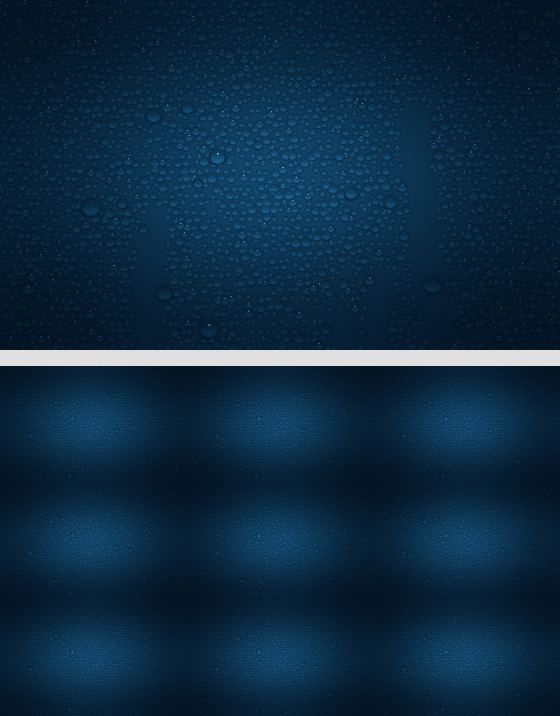
Top: one tile. Bottom: repeated 3 by 3.
Reproduce this texture procedurally as a Shadertoy shader.

```glsl
// Water drops condensed on dark blue glass, lit by a soft central glow.
// Two wrapping cellular layers give packed beads and sparse large drops;
// tapered run-off streaks leave bare glass. The whole tile repeats.

#define BEAD_GRID vec2(66.0, 44.0)
#define BEAD_RADIUS vec2(0.0078, 0.0150)
#define LARGE_GRID vec2(14.0, 8.0)
#define LARGE_RADIUS vec2(0.0120, 0.0270)
#define LARGE_SHARE 0.36
#define JITTER 0.62
#define GAP 0.0012
#define GLINT 0.75
#define SHADOW 0.26

const float TAU = 6.2831853;

struct Drop {
    float edge;   // distance inside the outline, negative outside
    vec2 local;   // position relative to the drop, rim at length 1
    float radius;
    float seed;
};

vec3 hash3(vec2 p) {
    vec3 q = fract(p.xyx * vec3(0.1031, 0.1030, 0.0973));
    q += dot(q, q.yxz + 33.33);
    return fract((q.xxy + q.yzz) * q.zyx);
}

// Bare run-off tracks: x, top, half width, sideways drift
float streakMask(vec2 uv) {
    vec4 tracks[4] = vec4[4](
        vec4(0.742, 0.735, 0.026, 0.050), vec4(0.272, 0.430, 0.024, -0.015),
        vec4(0.612, 0.125, 0.020, 0.005), vec4(0.682, 0.250, 0.019, -0.010));
    float mask = 0.0;
    for (int i = 0; i < 4; i++) {
        vec4 track = tracks[i];
        float fall = (track.y - uv.y) / track.y;
        float middle = track.x + track.w * fall * fall
                     + 0.003 * sin(TAU * 3.0 * uv.y + float(i));
        float taper = smoothstep(0.0, 0.12, fall) * (1.0 - smoothstep(0.94, 1.0, fall));
        float width = track.z * taper * (0.85 + 0.25 * fall);
        float side = abs(uv.x - middle);
        mask = max(mask, (1.0 - smoothstep(width - 0.004, width + 0.004, side)) * taper);
    }
    return mask;
}

// Nearest drop on a wrapping, staggered grid; neighbours flatten each other
Drop nearestDrop(vec2 uv, vec2 grid, vec2 radii, float share, float clearing, float salt) {
    vec2 aspect = vec2(iResolution.x / iResolution.y, 1.0);
    float first = 9.0, second = 9.0;
    Drop drop = Drop(-9.0, vec2(9.0), 1.0, 0.0);
    for (int j = -1; j <= 1; j++) {
        float row = floor(uv.y * grid.y) + float(j);
        float stagger = 0.5 * mod(row, 2.0);
        float column = floor(uv.x * grid.x - stagger);
        for (int i = -1; i <= 1; i++) {
            vec2 cell = vec2(column + float(i), row);
            vec2 key = mod(cell, grid) + salt;
            vec3 rnd = hash3(key);
            float chance = hash3(key + 71.7).x;
            vec2 center = (cell + 0.5 + vec2(stagger, 0.0) + (rnd.xy - 0.5) * JITTER) / grid;
            float radius = mix(radii.x, radii.y, rnd.z * rnd.z * rnd.z);
            radius = mix(radius, -0.02, clearing * streakMask(fract(center)));
            radius = chance < share ? radius : -1.0;
            vec2 offset = (uv - center) * aspect;
            float dist = length(offset * vec2(1.0, 1.06)) - radius;
            if (dist < first) {
                second = first;
                first = dist;
                drop.radius = max(radius, 0.003);
                drop.local = offset / drop.radius;
                drop.seed = fract(chance * 37.0 + rnd.x);
            } else {
                second = min(second, dist);
            }
        }
    }
    drop.edge = min(-first, 0.5 * (second - first) - GAP);
    return drop;
}

// Light factor of one layer of drops in x, its glint in y
vec2 shadeDrop(Drop drop, float pixel) {
    float inside = smoothstep(-0.5 * pixel, 0.7 * pixel, drop.edge);
    float below = 1.0 - smoothstep(-0.7, 0.3, drop.local.y);
    float nearness = smoothstep(-0.4 * drop.radius - 0.002, 0.0, drop.edge);
    float shadow = 1.0 - SHADOW * nearness * (0.35 + 0.65 * below);
    float crescent = 1.0 - smoothstep(-0.65, 0.45, drop.local.y);
    float rim = smoothstep(0.65, 1.0, length(drop.local));
    float body = 0.92 + 0.46 * crescent - 0.18 * rim;
    float dotSize = 0.09 * drop.radius;
    float spot = length(drop.local - vec2(0.04, 0.38)) * drop.radius;
    float glint = 1.0 - smoothstep(dotSize - 0.3 * pixel, dotSize + 0.7 * pixel, spot);
    glint *= inside * mix(0.12, 1.0, smoothstep(0.72, 0.98, drop.seed));
    return vec2(mix(shadow, body, inside), glint);
}

void mainImage(out vec4 fragColor, in vec2 fragCoord) {
    vec2 uv = fragCoord / iResolution.xy;
    float pixel = 1.0 / iResolution.y;

    // Periodic glow, darkest in the corners
    vec2 glow = 0.5 - 0.5 * cos(TAU * (uv + vec2(0.015, 0.0)));
    float light = 0.080 + 0.050 * (glow.x + glow.y) + 0.095 * glow.x * glow.y;

    // Large drops push the small beads aside
    Drop large = nearestDrop(uv, LARGE_GRID, LARGE_RADIUS, LARGE_SHARE, 0.0, 13.0);
    Drop bead = nearestDrop(uv, BEAD_GRID, BEAD_RADIUS, 0.97, 1.0, 0.0);
    bead.edge = min(bead.edge, -large.edge - 0.003);
    vec2 beadShade = shadeDrop(bead, pixel);
    vec2 largeShade = shadeDrop(large, pixel);
    light *= beadShade.x * largeShade.x;

    // Blue ramp from light level, then pale glints
    vec3 color = vec3(0.17 * light + 0.30 * light * light, light, 1.42 * light + 0.03);
    color += GLINT * vec3(0.62, 0.80, 0.88) * (beadShade.y + largeShade.y) * (0.35 + 2.0 * light);
    fragColor = vec4(color, 1.0);
}
```
